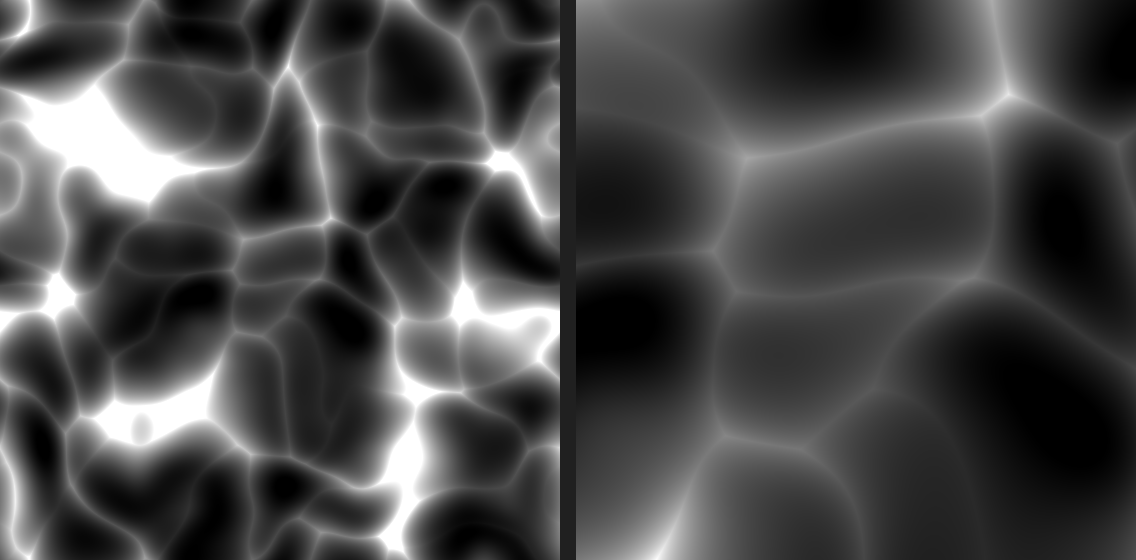
Left: the whole. Right: its middle third, enlarged.
A WebGL 2 fragment shader for this texture:

```glsl
#version 300 es
precision highp float;
// Tiling greyscale field of warped, overlapping dark domes with bright gaps between them.

uniform vec2 u_resolution;
out vec4 fragColor;

const float DOME_COUNT = 7.0;        // dome cells per tile side
const float DOME_RADIUS_SQ = 0.85;   // squared dome radius, in cells
const float DEPTH_SPREAD = 0.45;     // how far some domes sink and turn grey
const float COARSE_WARP_COUNT = 5.0; // warp noise cells per tile side
const float FINE_WARP_COUNT = 9.0;
const float COARSE_WARP = 1.1;       // warp strength, in dome cells
const float FINE_WARP = 0.55;
const float GAIN = 1.4;
const float BLACK_LEVEL = 0.03;

float hash(vec2 p) {
    return fract(sin(dot(p, vec2(127.1, 311.7))) * 43758.5453);
}

vec2 hash2(vec2 p) {
    return vec2(hash(p), hash(p + vec2(37.3, 71.9)));
}

// Smooth vector noise in -0.5..0.5 that wraps after count cells.
vec2 wrappedNoise(vec2 uv, float count, float seed) {
    vec2 p = uv * count;
    vec2 cell = floor(p);
    vec2 f = p - cell;
    vec2 blend = f * f * f * (f * (f * 6.0 - 15.0) + 10.0);
    vec2 low = mod(cell, count);
    vec2 high = mod(cell + 1.0, count);
    vec2 a = hash2(low + seed);
    vec2 b = hash2(vec2(high.x, low.y) + seed);
    vec2 c = hash2(vec2(low.x, high.y) + seed);
    vec2 d = hash2(high + seed);
    return mix(mix(a, b, blend.x), mix(c, d, blend.x), blend.y) - 0.5;
}

// Squared distance to the nearest dome centre, including its depth.
float nearestDome(vec2 p) {
    vec2 cell = floor(p);
    float nearest = DOME_RADIUS_SQ;
    for (int y = -1; y <= 1; y++) {
        for (int x = -1; x <= 1; x++) {
            vec2 neighbour = cell + vec2(x, y);
            vec2 id = mod(neighbour, DOME_COUNT);
            vec2 offset = neighbour + hash2(id + 5.7) - p;
            float depth = hash(id + 91.3);
            nearest = min(nearest, dot(offset, offset) + DEPTH_SPREAD * depth * depth);
        }
    }
    return nearest;
}

void main() {
    vec2 uv = gl_FragCoord.xy / u_resolution;

    // Bend the plane so that the domes stretch and pinch.
    vec2 p = uv * DOME_COUNT
           + COARSE_WARP * wrappedNoise(uv, COARSE_WARP_COUNT, 13.1)
           + FINE_WARP * wrappedNoise(uv, FINE_WARP_COUNT, 47.6);

    // Round profile: flat and dark at the centre, steep and bright at the rim.
    float rim = 1.0 - sqrt(max(1.0 - nearestDome(p) / DOME_RADIUS_SQ, 0.0));
    float grey = clamp(GAIN * rim - BLACK_LEVEL, 0.0, 1.0);
    fragColor = vec4(vec3(grey), 1.0);
}
```
